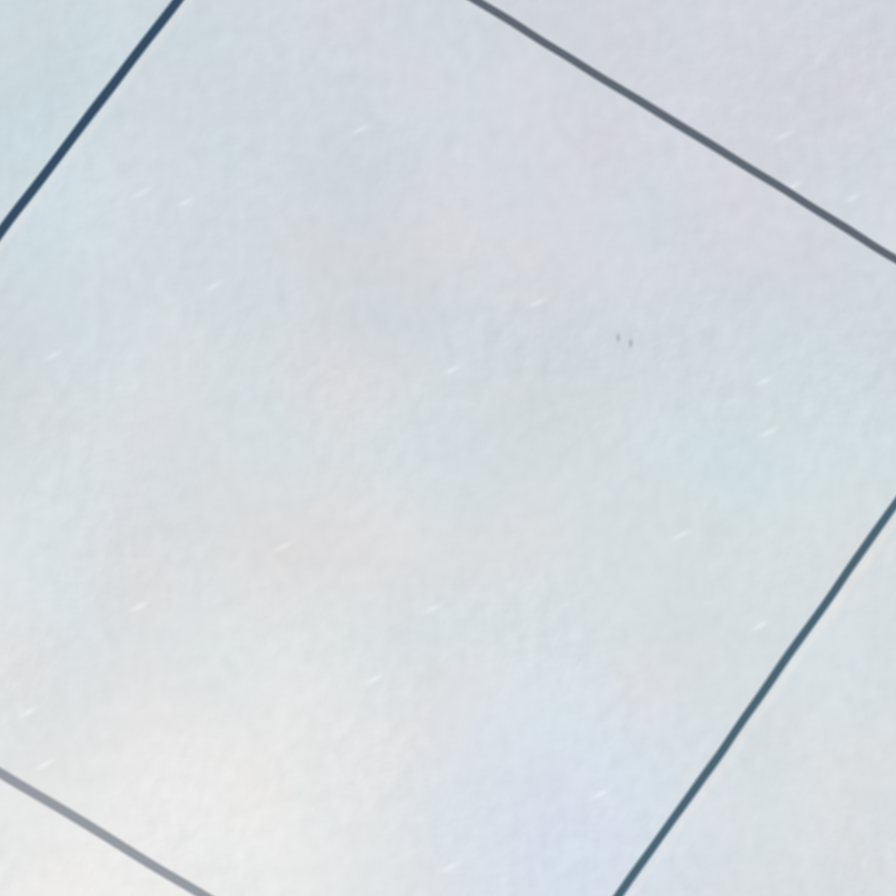
Write a Shadertoy shader that draws this texture.

```glsl
// Pale grey stone paving: large tilted slabs with thin dark joints and soft daylight tints.

vec2 hash2(vec2 p) {
    vec3 q = fract(p.xyx * vec3(0.1031, 0.1030, 0.0973));
    q += dot(q, q.yzx + 33.33);
    return fract((q.xx + q.yz) * q.zy);
}

float cornerDot(vec2 cell, vec2 offset) {
    return dot(hash2(cell + 50.0) * 2.0 - 1.0, offset);
}

float gradientNoise(vec2 p) {
    vec2 i = floor(p), f = fract(p);
    vec2 u = f * f * f * (f * (f * 6.0 - 15.0) + 10.0);
    vec2 e = vec2(1, 0);
    return mix(mix(cornerDot(i, f), cornerDot(i + e, f - e), u.x),
               mix(cornerDot(i + e.yx, f - e.yx), cornerDot(i + 1.0, f - 1.0), u.x), u.y);
}

float fbm(vec2 p) {
    float sum = 0.0, amp = 0.5;
    for (int k = 0; k < 4; k++) {
        sum += amp * gradientNoise(p);
        p = mat2(1.6, 1.2, -1.2, 1.6) * p + 7.3;
        amp *= 0.5;
    }
    return sum;
}

// Soft round patch of light
float glow(vec2 p, vec2 center, vec2 size) {
    vec2 d = (p - center) / size;
    return exp(-dot(d, d));
}

// Slab coordinates with slight perspective; joints lie on whole numbers
vec2 slabGrid(vec2 p) {
    return vec2((p.x - 0.7616 * p.y + 0.5636) / (1.2536 - 0.053 * p.y),
                (p.y + 0.605 * p.x - 0.138) / (1.189 - 0.011 * p.x));
}

vec3 stone(vec2 p, vec2 slab) {
    vec3 color = mix(vec3(0.850, 0.872, 0.885), vec3(0.822, 0.846, 0.868),
                     smoothstep(0.2, 0.95, p.y));

    // Broad daylight and coloured tints
    color += vec3(0.080, 0.058, 0.040) * glow(p, vec2(0.12, 0.0), vec2(0.34, 0.24));
    color += vec3(0.022, 0.010, 0.002) * glow(p, vec2(0.33, 0.33), vec2(0.14, 0.25));
    color += vec3(-0.015, 0.0, 0.040) * glow(p, vec2(0.63, 0.06), vec2(0.13, 0.15));
    color += vec3(-0.020, 0.012, 0.012) * glow(p, vec2(0.0, 0.92), vec2(0.25, 0.3));
    color += vec3(-0.018, 0.006, 0.002) * glow(p, vec2(0.88, 0.48), vec2(0.25, 0.2));
    color += vec3(0.008, -0.006, 0.004) * glow(p, vec2(0.8, 0.85), vec2(0.3, 0.2));

    // Cloudy mottling, faint colour drift and fine relief
    color += 0.05 * fbm(p * 4.0 + slab * 3.7);
    color += vec3(0.022, -0.005, -0.008) * gradientNoise(p * 9.0 + 4.0);
    color += 0.016 * gradientNoise(p * vec2(65.0, 50.0));
    vec2 q = p * 42.0;
    float relief = fbm(q) - fbm(q + vec2(0.13, -0.13));
    color += 0.055 * relief * (0.7 + gradientNoise(p * 6.0));
    return color + 0.006 * (hash2(slab + 3.0).x - 0.5);
}

// Scattered pale nicks, one candidate per cell
float nicks(vec2 p) {
    vec2 q = p * 11.0, cell = floor(q), seed = hash2(cell + 81.0);
    vec2 d = fract(q) - 0.25 - 0.5 * seed;
    float along = dot(d, vec2(0.88, 0.47)), across = dot(d, vec2(-0.47, 0.88));
    return step(0.78, hash2(cell + 17.0).x) * exp(-90.0 * along * along - 900.0 * across * across);
}

void mainImage(out vec4 fragColor, in vec2 fragCoord) {
    vec2 p = fragCoord / iResolution.xy;
    float pixel = 1.0 / min(iResolution.x, iResolution.y);

    vec2 grid = slabGrid(p);
    vec2 jointId = round(grid);
    vec2 wobble = 0.0025 * vec2(gradientNoise(p * 13.0), gradientNoise(p * 13.0 + 31.0));
    vec2 offset = (grid - jointId) * vec2(0.985, 1.017) + wobble;
    vec2 dist = abs(offset);

    vec3 color = stone(p, floor(grid));
    color += 0.045 * nicks(p);

    // A pair of small dark chips
    for (int k = 0; k < 2; k++) {
        vec2 chip = vec2(0.690, 0.623) + float(k) * vec2(0.014, -0.006);
        color -= vec3(0.13, 0.12, 0.10) * glow(p, chip, vec2(0.0025, 0.0045));
    }

    // Slab edges catch warm light beside the steep joints
    color += vec3(0.030, 0.012, 0.002) * exp(-pow((offset.x - 0.011) / 0.004, 2.0));

    // Joints: dark blue at left, greyer above, faded by glare at lower left
    vec2 halfWidth = vec2(mix(0.0052, 0.0043, jointId.x), mix(0.0052, 0.0044, jointId.y));
    vec2 soft = vec2(0.0022 + 0.5 * pixel);
    vec2 joint = 1.0 - smoothstep(halfWidth - soft, halfWidth + soft, dist);
    vec3 steepColor = mix(vec3(0.18, 0.27, 0.36), vec3(0.27, 0.37, 0.43), jointId.x);
    vec3 flatColor = mix(vec3(0.57, 0.59, 0.62), vec3(0.35, 0.38, 0.43), jointId.y);
    color = mix(color, flatColor, joint.y * 0.95);
    color = mix(color, steepColor, joint.x * 0.95);

    fragColor = vec4(clamp(color, 0.0, 1.0), 1.0);
}
```
